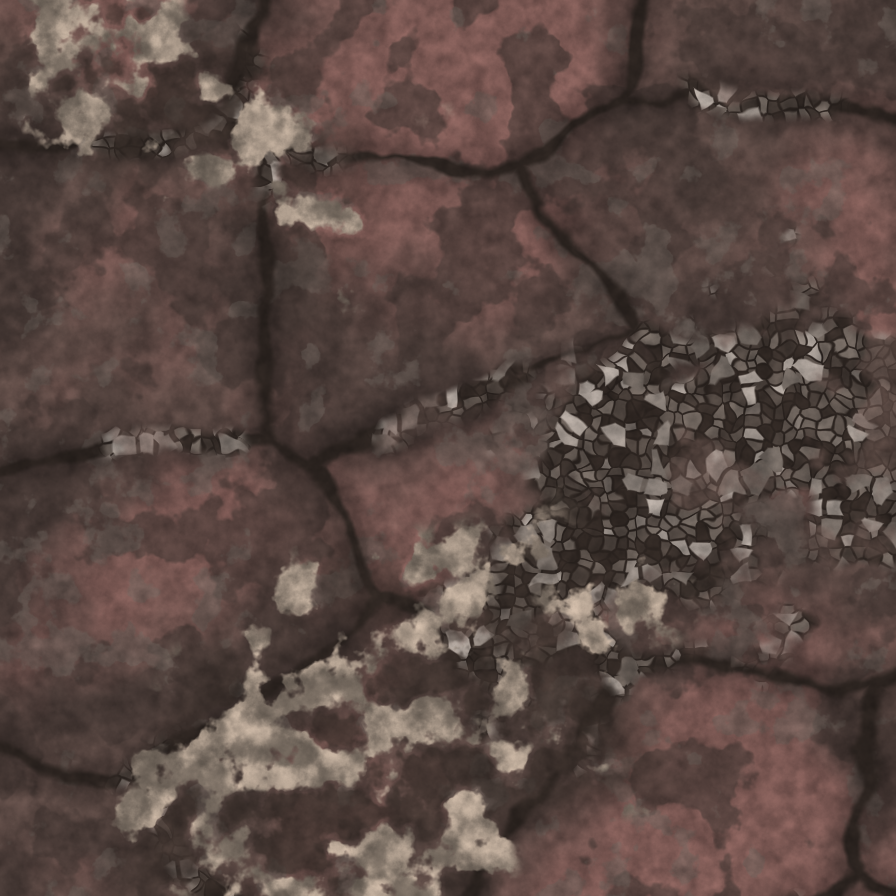
A Shadertoy shader for this texture:

```glsl
// Weathered red-brown paving stones with dark cracks, loose gravel and pale lichen.
const vec2  STONE_SCALE  = vec2(2.5, 3.2);
const float STONE_WARP   = 0.09;
const float CRACK_WIDTH  = 0.022;
const float PEBBLE_SCALE = 40.0;
const float GRIT_SCALE   = 74.0;
const float GRAIN_AMOUNT = 0.50;

const vec3 SOIL       = vec3(0.165, 0.135, 0.120);
const vec3 DARK_STONE = vec3(0.265, 0.215, 0.200);
const vec3 MID_STONE  = vec3(0.350, 0.280, 0.260);
const vec3 RED_STONE  = vec3(0.490, 0.350, 0.330);
const vec3 GREY_GRIT  = vec3(0.400, 0.365, 0.340);
const vec3 PALE_GRIT  = vec3(0.690, 0.650, 0.620);
const vec3 LICHEN     = vec3(0.660, 0.595, 0.535);

vec2 hash2(vec2 p) {
    vec3 q = fract(p.xyx * vec3(0.1031, 0.1030, 0.0973));
    q += dot(q, q.yzx + 33.33);
    return fract((q.xx + q.yz) * q.zy);
}

float noise(vec2 p) {
    vec2 i = floor(p), f = fract(p);
    f = f * f * (3.0 - 2.0 * f);
    float low  = mix(hash2(i).x, hash2(i + vec2(1, 0)).x, f.x);
    float high = mix(hash2(i + vec2(0, 1)).x, hash2(i + vec2(1, 1)).x, f.x);
    return mix(low, high, f.y);
}

float fbm(vec2 p) {
    float sum = 0.0, amp = 0.5;
    for (int i = 0; i < 5; i++) {
        sum += amp * noise(p);
        p = mat2(1.6, 1.2, -1.2, 1.6) * p + 7.3;
        amp *= 0.5;
    }
    return sum / 0.97;
}

// Voronoi cells: x = distance to the border, yz = random values of the cell.
vec3 cells(vec2 p) {
    vec2 base = floor(p), f = fract(p), nearest = vec2(0), id = vec2(0);
    float best = 9.0;
    for (int y = -1; y <= 1; y++)
    for (int x = -1; x <= 1; x++) {
        vec2 g = vec2(x, y), r = g + 0.1 + 0.8 * hash2(base + g) - f;
        if (dot(r, r) < best) { best = dot(r, r); nearest = r; id = base + g; }
    }
    float edge = 9.0;
    for (int y = -2; y <= 2; y++)
    for (int x = -2; x <= 2; x++) {
        vec2 g = vec2(x, y), r = g + 0.1 + 0.8 * hash2(base + g) - f;
        vec2 d = r - nearest;
        if (dot(d, d) > 1e-4) edge = min(edge, dot(0.5 * (r + nearest), normalize(d)));
    }
    return vec3(edge, hash2(id + 41.0));
}

float segment(vec2 p, vec2 a, vec2 b) {
    vec2 ab = b - a;
    return length(p - a - ab * clamp(dot(p - a, ab) / dot(ab, ab), 0.0, 1.0));
}

vec3 stoneColor(vec2 p, vec3 stone) {
    float red = fbm(p * 5.0 + 3.0) * 0.8 + stone.y * 0.22 + min(stone.x, 0.3) * 0.5;
    float tone = fbm(p * 9.0 + 20.0);
    vec3 col = mix(DARK_STONE, MID_STONE, smoothstep(0.32, 0.56, tone));
    col = mix(col, RED_STONE, smoothstep(0.48, 0.80, red));
    // Sharp-edged dark stains and lighter flakes
    col = mix(col, DARK_STONE, 0.65 * smoothstep(0.54, 0.60, fbm(p * 15.0 + 50.0)));
    col = mix(col, GREY_GRIT, 0.45 * smoothstep(0.60, 0.67, fbm(p * 26.0 + 80.0)));
    return col;
}

vec3 gravelColor(vec2 p) {
    vec2 wobble = vec2(noise(p * 60.0), noise(p * 60.0 + 30.0)) * 0.012;
    vec3 grit = cells((p + wobble) * GRIT_SCALE);
    vec3 pebble = cells((p + wobble * 0.7) * PEBBLE_SCALE);
    vec3 col = mix(SOIL * 1.15, GREY_GRIT * 1.15, grit.y * grit.y);
    col = mix(col, PALE_GRIT * 0.9, smoothstep(0.90, 0.98, grit.z));
    col = mix(SOIL, col, smoothstep(0.02, 0.17, grit.x));
    // Sparse larger pebbles lie on the grit
    float shape = smoothstep(0.06, 0.16, pebble.x) * step(0.77, pebble.y);
    col = mix(col, mix(GREY_GRIT, PALE_GRIT, pebble.z), shape);
    return mix(col, MID_STONE * 1.15, 0.55 * smoothstep(0.50, 0.62, fbm(p * 13.0 + 9.0)));
}

void mainImage(out vec4 fragColor, in vec2 fragCoord) {
    vec2 p = fragCoord / iResolution.y;

    // Stones and cracks
    vec2 warp = vec2(fbm(p * 6.0), fbm(p * 6.0 + 40.0)) - 0.5;
    vec3 stone = cells((p + warp * STONE_WARP) * STONE_SCALE + vec2(0.35, 0.2));
    float rough = fbm(p * 18.0 + 12.0);
    float crack = stone.x - CRACK_WIDTH * (2.2 * rough - 0.35);
    vec3 col = stoneColor(p, stone);
    col *= mix(0.78, 1.0, smoothstep(0.0, 0.11, crack));
    col = mix(SOIL, col, smoothstep(-0.008, 0.016, crack));

    // Gravel in a diagonal drift, with a little caught in the joints
    float drift = 0.13 - segment(p, vec2(0.58, 0.34), vec2(0.98, 0.52));
    drift += (fbm(p * 7.0 + 60.0) - 0.5) * 0.36;
    float joint = smoothstep(0.07, 0.02, stone.x) * smoothstep(0.54, 0.62, fbm(p * 6.0 + 90.0));
    col = mix(col, gravelColor(p), max(smoothstep(-0.01, 0.025, drift), joint));

    // Lichen crusts, broken by dark hollows
    float patchDist = min(segment(p, vec2(0.32, 0.12), vec2(0.60, 0.24)),
                          segment(p, vec2(0.08, 0.96), vec2(0.32, 0.82)) + 0.06);
    float area = smoothstep(0.21, 0.04, patchDist + (fbm(p * 8.0 + 5.0) - 0.5) * 0.25);
    float crust = fbm(p * 21.0 + 33.0) + 0.15 * (area - 1.0);
    col = mix(col, SOIL * 1.2, 0.6 * area * smoothstep(0.50, 0.40, crust));
    vec3 lichen = LICHEN * mix(0.68, 1.08, smoothstep(0.3, 0.7, fbm(p * 38.0)));
    col = mix(col, lichen, smoothstep(0.0, 0.3, area) * smoothstep(0.50, 0.58, crust));

    // Fine surface grain
    col *= 1.0 + GRAIN_AMOUNT * (fbm(p * 75.0 + 17.0) - 0.5);
    fragColor = vec4(clamp(col, 0.0, 1.0), 1.0);
}
```
